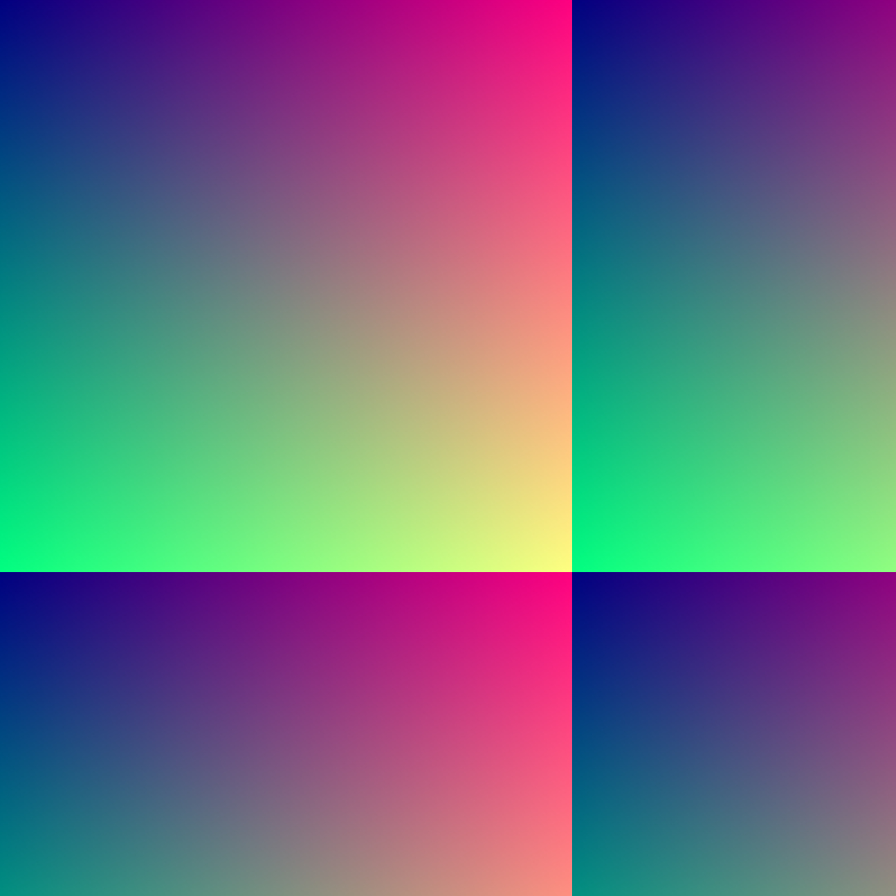
Give the GLSL for this background, as a three.js fragment shader.

```glsl
varying vec2 vUv;

const float TILE_SIZE = 0.639;   // side of one repeat, in canvas units
const float SEAM_WIDTH = 0.001;  // softened drop between repeats
const float BLUE_LEVEL = 0.5;

// Rises from 0 to 1 over each period, then drops back across a thin seam
float softSawtooth(float position, float period, float seam) {
  float ramp = fract(position / period);
  float drop = (1.0 - ramp) * period / seam;
  return ramp * clamp(drop, 0.0, 1.0);
}

// Red grows across the tile, green grows down it
vec3 tileColor(vec2 ramp, float blue) {
  return vec3(ramp, blue);
}

void main() {
  // Repeats start at the upper left corner and run off the right and bottom
  vec2 fromTopLeft = vec2(vUv.x, 1.0 - vUv.y);
  vec2 ramp = vec2(
    softSawtooth(fromTopLeft.x, TILE_SIZE, SEAM_WIDTH),
    softSawtooth(fromTopLeft.y, TILE_SIZE, SEAM_WIDTH)
  );
  gl_FragColor = vec4(tileColor(ramp, BLUE_LEVEL), 1.0);
}
```
